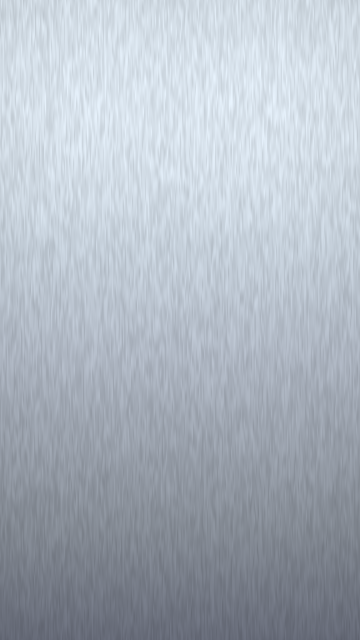
This texture is drawn by a WebGL 1 fragment shader. Its source:

```glsl
precision highp float;
// Brushed steel: hair-fine vertical scratches over a cool vertical gradient.
// Each scratch layer is value noise stretched along y, with every column
// shifted at random so that strands start and end at scattered heights.

uniform vec2 u_resolution;

// Metal tones from the bottom edge to the top edge
const vec3 BASE_TONE  = vec3(0.400, 0.418, 0.470);
const vec3 LOW_TONE   = vec3(0.520, 0.546, 0.584);
const vec3 MID_TONE   = vec3(0.684, 0.716, 0.764);
const vec3 UPPER_TONE = vec3(0.774, 0.816, 0.858);
const vec3 SHINE_TONE = vec3(0.848, 0.889, 0.926);
const vec3 TOP_TONE   = vec3(0.818, 0.858, 0.893);

// Heights at which the tones are reached
const float LOW_HEIGHT   = 0.175;
const float MID_HEIGHT   = 0.445;
const float UPPER_HEIGHT = 0.615;
const float SHINE_HEIGHT = 0.810;

// Scratch cells per canvas width, across and along the grain
const vec2 FINE_CELLS   = vec2(276.0, 31.0);
const vec2 MEDIUM_CELLS = vec2(188.0, 23.0);
const vec2 BROAD_CELLS  = vec2(80.0, 14.0);
const float FINE_LEAN   = 0.010;
const float MEDIUM_LEAN = -0.014;
const float GRAIN_CONTRAST = 0.175;
const float EDGE_SHADE  = 0.035;

float hash(vec2 p) {
  vec3 q = fract(vec3(p.xyx) * 0.1031);
  q += dot(q, q.yzx + 33.33);
  return fract((q.x + q.y) * q.z);
}

// Smooth random brightness along one column of scratches
float strand(float column, float y, float seed) {
  y += 40.0 * hash(vec2(column, seed));
  float cell = floor(y);
  float t = smoothstep(0.0, 1.0, y - cell);
  vec2 key = vec2(column + seed * 17.0, cell + seed * 31.0);
  return mix(hash(key), hash(key + vec2(0.0, 1.0)), t);
}

// Centred scratch noise, blended between neighbouring columns
float scratches(vec2 p, vec2 cells, float lean, float seed) {
  float x = (p.x + lean * p.y + 1.0) * cells.x;
  float y = p.y * cells.y;
  float column = floor(x);
  float t = smoothstep(0.0, 1.0, x - column);
  return mix(strand(column, y, seed), strand(column + 1.0, y, seed), t) - 0.5;
}

// Share of the way from one height to another
float rise(float from, float to, float h) {
  return clamp((h - from) / (to - from), 0.0, 1.0);
}

vec3 metalTone(float h) {
  vec3 tone = mix(BASE_TONE, LOW_TONE, rise(0.0, LOW_HEIGHT, h));
  tone = mix(tone, MID_TONE, rise(LOW_HEIGHT, MID_HEIGHT, h));
  tone = mix(tone, UPPER_TONE, rise(MID_HEIGHT, UPPER_HEIGHT, h));
  float shine = rise(UPPER_HEIGHT, SHINE_HEIGHT, h);
  tone = mix(tone, SHINE_TONE, shine * (1.5 - 0.5 * shine));
  return mix(tone, TOP_TONE, smoothstep(0.88, 1.02, h));
}

void main() {
  vec2 uv = gl_FragCoord.xy / u_resolution;
  vec2 p = gl_FragCoord.xy / u_resolution.x;

  // Gradient with gently darker sides
  vec3 color = metalTone(uv.y);
  float side = abs(uv.x * 2.0 - 1.0);
  color *= 1.0 - EDGE_SHADE * side * side * side;

  // Overlaid scratches of different widths
  float grain = 0.65 * scratches(p, FINE_CELLS, FINE_LEAN, 1.0)
              + 0.35 * scratches(p, MEDIUM_CELLS, MEDIUM_LEAN, 2.0)
              + 0.07 * scratches(p, BROAD_CELLS, 0.0, 3.0);
  color *= 1.0 + GRAIN_CONTRAST * grain;

  gl_FragColor = vec4(clamp(color, 0.0, 1.0), 1.0);
}
```
